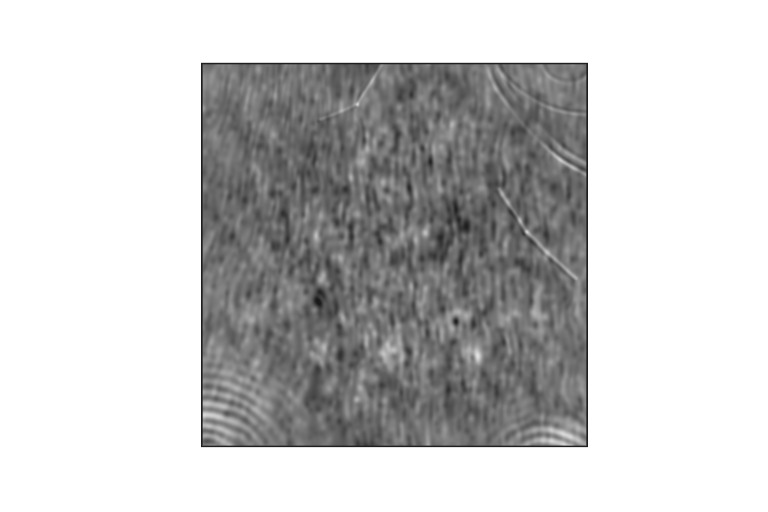
Reproduce this texture procedurally as a Shadertoy shader.

```glsl
const float ASPECT = 1.5;
const vec2 PANEL_CENTER = vec2(0.7705, 0.502);   // in canvas heights
const vec2 PANEL_HALF = vec2(0.378, 0.3755);
const float FRAME_WIDTH = 0.0032;
const float FRAME_GREY = 0.12;
const float BASE_GREY = 0.405;
const float EDGE_LIFT = 0.06;
const float LEAN = 0.25;
const vec2 STREAK_CELLS = vec2(68.0, 21.0);
const vec2 GRAIN_CELLS = vec2(62.0, 50.0);
const vec2 MOTTLE_CELLS = vec2(17.0, 14.0);
const vec2 CLOUD_CELLS = vec2(5.0, 4.0);
const float STREAK_GAIN = 0.13;
const float GRAIN_GAIN = 0.12;
const float MOTTLE_GAIN = 0.075;
const float CLOUD_GAIN = 0.05;
const float WEAVE_GAIN = 0.02;
const float WEAVE_LINES = 44.0;
const float CREASE_WIDTH = 0.0055;
const int SPOTS = 18;
const float TAU = 6.2831853;

vec3 hash3(vec2 p) {
    vec3 h = fract(vec3(p.xyx) * vec3(0.1031, 0.1030, 0.0973));
    h += dot(h, h.yxz + 33.33);
    return fract((h.xxy + h.yzz) * h.zyx);
}

// Cellular noise: one soft light or dark dab per cell, wrapping at 1
float dabs(vec2 uv, vec2 cells, float seed) {
    vec2 p = uv * cells;
    vec2 base = floor(p);
    float sum = 0.0;
    for (int y = -1; y <= 1; y++)
    for (int x = -1; x <= 1; x++) {
        vec2 cell = base + vec2(x, y);
        vec3 rnd = hash3(mod(cell, cells) + seed);
        vec2 d = p - cell - rnd.xy;
        sum += (2.0 * rnd.z - 1.0) * exp(-4.0 * dot(d, d));
    }
    return sum;
}

float bump(float d, float w) {
    return exp(-d * d / (w * w));
}

// Light ridge with a shadow along one side
float relief(float d) {
    return bump(d, CREASE_WIDTH) - 0.7 * bump(d + 1.8 * CREASE_WIDTH, CREASE_WIDTH);
}

float arc(vec2 p, vec2 center, float radius) {
    return relief(length(p - center) - radius);
}

float segment(vec2 p, vec2 a, vec2 b) {
    vec2 ab = b - a;
    return length(p - a - ab * clamp(dot(p - a, ab) / dot(ab, ab), 0.0, 1.0));
}

float crease(vec2 p, vec2 a, vec2 b) {
    vec2 shadow = vec2(1.2, 1.0) * CREASE_WIDTH;
    return bump(segment(p, a, b), CREASE_WIDTH)
         - 0.5 * bump(segment(p + shadow, a, b), CREASE_WIDTH);
}

// Pale scattered rings with dark pits
float spots(vec2 p) {
    float sum = 0.0;
    for (int i = 0; i < SPOTS; i++) {
        float n = float(i);
        vec2 center = mix(vec2(0.15, 0.13), vec2(0.87, 0.72),
                          fract(n * vec2(0.7549, 0.5698) + 0.2));
        vec3 rnd = hash3(vec2(n, 71.0));
        float d = length((p - center) * vec2(1.0, 0.85));
        sum += (0.4 + 0.6 * rnd.x) * (0.16 * bump(d - 0.016, 0.015)
             - 0.25 * rnd.y * bump(d, 0.01));
    }
    return sum;
}

float panelGrey(vec2 p) {
    float mottle = dabs(p, MOTTLE_CELLS, 11.0);
    float cloud = dabs(p, CLOUD_CELLS, 29.0);
    vec2 bent = p + 0.006 * vec2(mottle, cloud);
    vec2 leaned = bent;
    leaned.x -= LEAN * smoothstep(0.45, 0.0, p.x) * (p.y - 0.5);

    // Woven grain, strongest in the middle
    float middle = 1.0 - smoothstep(0.2, 0.6, length(p - vec2(0.52, 0.5)));
    float weave = sin(TAU * (WEAVE_LINES * leaned.x + 0.5 * sin(TAU * 3.0 * p.y)));
    float fine = STREAK_GAIN * dabs(leaned, STREAK_CELLS, 3.0)
               + GRAIN_GAIN * dabs(bent, GRAIN_CELLS, 47.0) + WEAVE_GAIN * weave;
    float grey = BASE_GREY + EDGE_LIFT * (1.0 - middle) + MOTTLE_GAIN * mottle
               + CLOUD_GAIN * cloud + fine * mix(0.6, 1.1, middle);
    grey += spots(bent) * (0.8 + 0.8 * mottle);
    grey += 0.08 * bump(bent.x - 0.38, 0.012) * smoothstep(0.5, 0.1, p.y);

    // Bright folds in the lower corners
    float leftFold = bump(length((p - vec2(0.02, 0.08)) * vec2(0.8, 1.1)), 0.12);
    float rightFold = bump(length((p - vec2(0.92, 0.02)) * vec2(0.6, 1.2)), 0.07);
    float leftWaves = sin(TAU * 34.0 * length(bent - vec2(0.0, -0.1)) + 2.0 * mottle);
    float rightWaves = sin(TAU * 36.0 * length(bent - vec2(0.89, -0.1)) + 2.0 * mottle);
    grey += leftFold * (0.17 + 0.14 * leftWaves + 0.15 * mottle);
    grey += rightFold * (0.15 + 0.15 * rightWaves + 0.1 * mottle);

    // Curved and straight creases in the upper part
    float corner = smoothstep(0.6, 0.72, p.x) * smoothstep(0.6, 0.7, p.y);
    float arcs = arc(bent, vec2(1.25, 1.2), 0.555) + 0.6 * arc(bent, vec2(1.25, 1.2), 0.53)
               + 0.7 * arc(bent, vec2(1.0, 1.15), 0.287) + 0.5 * arc(bent, vec2(0.95, 1.02), 0.075);
    grey += 0.16 * corner * arcs * (0.8 + mottle);
    grey += 0.24 * crease(bent, vec2(0.47, 1.0), vec2(0.41, 0.89));
    grey += 0.17 * crease(bent, vec2(0.41, 0.89), vec2(0.31, 0.85));
    grey += 0.17 * crease(bent, vec2(0.77, 0.67), vec2(0.84, 0.56));
    grey += 0.19 * crease(bent, vec2(0.84, 0.56), vec2(0.97, 0.44));
    return clamp(grey, 0.1, 0.95);
}

void mainImage(out vec4 fragColor, in vec2 fragCoord) {
    vec2 canvas = fragCoord / iResolution.xy * vec2(ASPECT, 1.0);
    float pixel = 1.0 / iResolution.y;
    vec2 offset = canvas - PANEL_CENTER;
    vec2 outside = abs(offset) - PANEL_HALF;
    float edge = max(outside.x, outside.y);

    // Framed panel on a white margin
    float grey = panelGrey(0.5 + 0.5 * offset / PANEL_HALF);
    float frame = smoothstep(-0.5, 0.5, (edge + FRAME_WIDTH) / pixel);
    grey = mix(grey, FRAME_GREY, frame);
    grey = mix(grey, 1.0, smoothstep(-0.5, 0.5, edge / pixel));
    fragColor = vec4(vec3(grey), 1.0);
}
```
